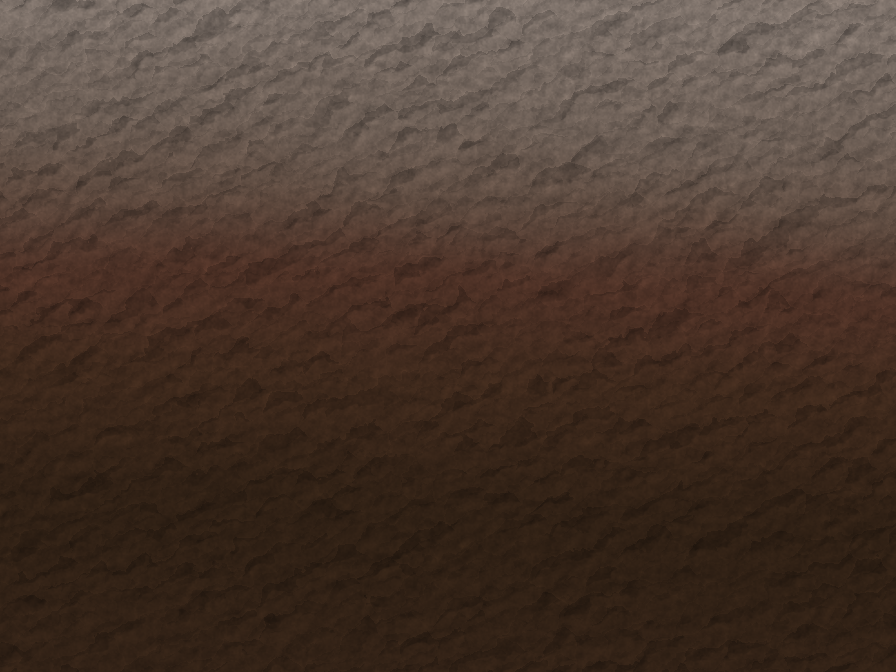
A Shadertoy shader for this texture:

```glsl
#define LUMP_SCALE 23.0
#define CREST_DARKNESS 0.15
#define SMALL_CREST_DARKNESS 0.08
#define RELIEF_STRENGTH 0.36
#define GRAIN_STRENGTH 0.14
#define BAND_WOBBLE 0.05
#define BAND_TILT 0.05

float hash(vec2 p) {
    vec3 q = fract(vec3(p.xyx) * 0.1031);
    q += dot(q, q.yzx + 33.33);
    return fract((q.x + q.y) * q.z);
}

vec2 hash2(vec2 p) {
    return vec2(hash(p), hash(p + 57.3));
}

float noise(vec2 p) {
    vec2 cell = floor(p);
    vec2 f = fract(p);
    f = f * f * (3.0 - 2.0 * f);
    float low = mix(hash(cell), hash(cell + vec2(1, 0)), f.x);
    float high = mix(hash(cell + vec2(0, 1)), hash(cell + 1.0), f.x);
    return mix(low, high, f.y);
}

float fbm(vec2 p) {
    float sum = 0.0;
    float weight = 0.5;
    for (int i = 0; i < 4; i++) {
        sum += weight * noise(p);
        p = mat2(1.6, 1.2, -1.2, 1.6) * p + 7.1;
        weight *= 0.55;
    }
    return sum;
}

// Offset from the nearest lump centre; z holds the gap to the next lump
vec3 nearestLump(vec2 p) {
    vec2 cell = floor(p);
    vec2 nearest = vec2(0);
    float first = 9.0;
    float second = 9.0;
    for (int y = -1; y <= 1; y++) {
        for (int x = -1; x <= 1; x++) {
            vec2 id = cell + vec2(x, y);
            vec2 offset = p - id - 0.1 - 0.8 * hash2(id);
            float d = length(offset);
            if (d < first) {
                second = first;
                first = d;
                nearest = offset;
            } else {
                second = min(second, d);
            }
        }
    }
    return vec3(nearest, second - first);
}

// Dark crests on the upper flank of lumps stretched along a diagonal
float crestShade(vec2 p) {
    vec2 warp = vec2(fbm(p * 1.3), fbm(p * 1.3 + 31.7)) - 0.5;
    p += 0.85 * warp;
    vec2 along = normalize(vec2(0.88, 0.47));
    vec2 across = vec2(-along.y, along.x);
    vec3 lump = nearestLump(vec2(dot(p, along) * 0.8, dot(p, across) * 1.1));
    float slope = dot(lump.xy, normalize(vec2(0.15, 1.0)));
    float patchy = smoothstep(0.2, 0.55, noise(p * 0.8 + 12.0));
    float crest = smoothstep(0.20, 0.30, slope) * mix(0.4, 1.0, patchy);
    float rim = (1.0 - smoothstep(0.0, 0.12, lump.z)) * smoothstep(0.05, -0.2, slope);
    return 0.35 * rim - crest;
}

vec3 strata(float y) {
    vec3 c = mix(vec3(0.190, 0.128, 0.084), vec3(0.180, 0.122, 0.078), smoothstep(0.0, 0.2, y));
    c = mix(c, vec3(0.232, 0.153, 0.104), smoothstep(0.22, 0.46, y));
    c = mix(c, vec3(0.290, 0.183, 0.141), smoothstep(0.42, 0.59, y));
    c = mix(c, vec3(0.355, 0.284, 0.243), smoothstep(0.56, 0.73, y));
    c = mix(c, vec3(0.408, 0.356, 0.322), smoothstep(0.68, 0.84, y));
    return mix(c, vec3(0.468, 0.424, 0.395), smoothstep(0.80, 1.0, y));
}

void mainImage(out vec4 fragColor, in vec2 fragCoord) {
    vec2 p = fragCoord / iResolution.y;
    float aspect = iResolution.x / iResolution.y;

    // Layered base colour with soft, slightly tilted boundaries
    float tilt = BAND_TILT * (p.x / aspect - 0.5);
    float wobble = BAND_WOBBLE * (fbm(vec2(p.x * 3.0, p.y * 5.0)) - 0.5);
    vec3 color = strata(p.y + tilt + wobble);

    // Crumpled surface: large and small crests over fine directional relief
    vec2 q = p * LUMP_SCALE;
    float shade = 1.06 + CREST_DARKNESS * crestShade(q);
    shade += SMALL_CREST_DARKNESS * crestShade(q * 1.8 + 41.0);
    vec2 lightStep = vec2(0.12, -0.20);
    shade += RELIEF_STRENGTH * (fbm(q * 2.2 + lightStep) - fbm(q * 2.2 - lightStep));

    // Fine mineral grain
    float grain = 0.65 * noise(p * 370.0) + 0.35 * noise(p * 170.0 + 9.0) - 0.5;
    shade += GRAIN_STRENGTH * grain;

    fragColor = vec4(clamp(color * shade, 0.0, 1.0), 1.0);
}
```
